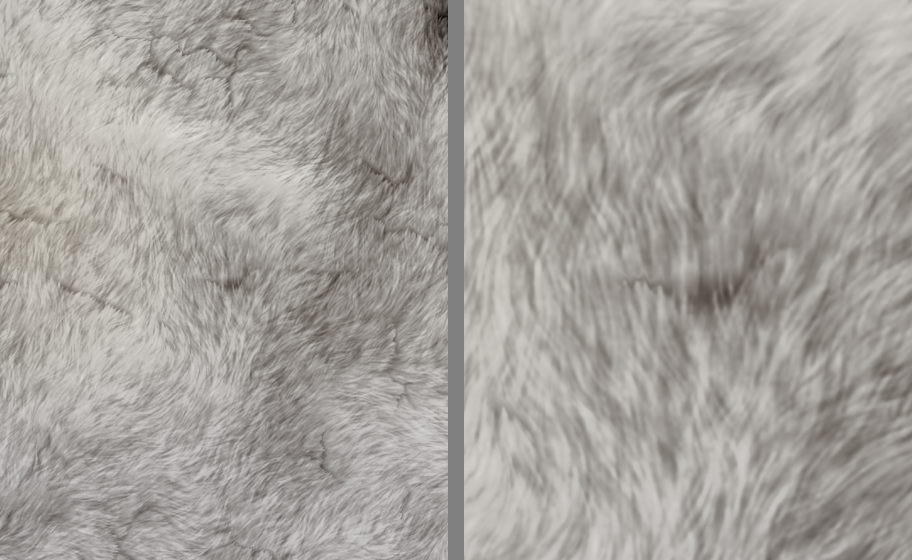
Left: the whole. Right: its middle third, enlarged.
Give the GLSL for this texture, as a Shadertoy shader.

```glsl
// Soft grey-white fur pelt: fine hairs combed along a swirling flow, with shaded patches and creases.
#define HAIR_FREQ 265.0    // fine hairs across the canvas width
#define CLUMP_FREQ 105.0   // locks of hair across the width
#define HAIR_STEPS 17      // samples along one hair
#define HAIR_STEP 0.0024   // length of one sample
#define HAIR_SPREAD 0.20   // crossing angle of the two hair layers
#define HAIR_GAIN 0.80
#define CLUMP_GAIN 0.36
#define PATCH_GAIN 0.35
#define CREASE_GAIN 0.15
#define BASE_TONE 0.658

float hash(vec2 p) {
    vec3 q = fract(p.xyx * vec3(0.1031, 0.1030, 0.0973));
    q += dot(q, q.yzx + 33.33);
    return fract((q.x + q.y) * q.z);
}

float noise(vec2 p) {
    vec2 cell = floor(p), f = fract(p);
    f = f * f * (3.0 - 2.0 * f);
    float low = mix(hash(cell), hash(cell + vec2(1, 0)), f.x);
    float high = mix(hash(cell + vec2(0, 1)), hash(cell + vec2(1, 1)), f.x);
    return mix(low, high, f.y);
}

float layeredNoise(vec2 p) {
    float sum = 0.0, weight = 0.5;
    for (int i = 0; i < 4; i++) {
        sum += weight * (noise(p) - 0.5);
        p = mat2(1.6, 1.2, -1.2, 1.6) * p + 7.3;
        weight *= 0.55;
    }
    return sum;
}

// Cellular noise: gap between the two nearest points, zero on a border.
float cellGap(vec2 p) {
    vec2 cell = floor(p);
    float near = 9.0, next = 9.0;
    for (int y = -1; y <= 1; y++)
    for (int x = -1; x <= 1; x++) {
        vec2 id = cell + vec2(x, y);
        float d = length(id + vec2(hash(id), hash(id + 47.0)) - p);
        next = min(next, max(near, d));
        near = min(near, d);
    }
    return next - near;
}

// Soft elliptical spot, tilted by an angle.
float spot(vec2 p, vec2 centre, vec2 radius, float tilt) {
    vec2 d = p - centre;
    float c = cos(tilt), s = sin(tilt);
    d = vec2(c * d.x + s * d.y, c * d.y - s * d.x) / radius;
    return exp(-dot(d, d));
}

// Lie of the fur: broad sweep, tufts, then stray hairs.
vec2 combDirection(vec2 p, float bias) {
    float angle = 0.80 + bias - 0.20 * sin(4.0 * p.y + 0.5) - 0.15 * sin(6.0 * p.x - 1.0);
    angle += 1.2 * (noise(p * 3.6 + 11.0) - 0.5) + 0.9 * (noise(p * 10.0) - 0.5);
    angle += 0.7 * (noise(p * 34.0 + bias * 90.0) - 0.5);
    angle -= 1.2 * spot(p, vec2(0.85, 0.33), vec2(0.20, 0.13), 0.0);
    angle += 1.1 * spot(p, vec2(0.45, 0.55), vec2(0.15, 0.20), 0.0);
    return vec2(cos(angle), sin(angle));
}

// Large light and dark areas of the pelt.
float patchTone(vec2 p) {
    float tone = PATCH_GAIN * layeredNoise(p * 4.5 + 3.0);
    tone -= 0.15 * spot(p, vec2(0.70, 0.95), vec2(0.27, 0.10), -0.85);
    tone -= 0.28 * spot(p, vec2(1.00, 1.20), vec2(0.06, 0.10), 0.0);
    tone -= 0.07 * spot(p, vec2(0.66, 0.53), vec2(0.18, 0.14), 0.0);
    tone -= 0.08 * spot(p, vec2(0.60, 0.26), vec2(0.08, 0.12), 0.0);
    tone -= 0.13 * spot(p, vec2(0.05, 0.08), vec2(0.14, 0.05), 0.2);
    tone -= 0.11 * spot(p, vec2(0.96, 0.10), vec2(0.10, 0.16), -0.5);
    tone += 0.08 * spot(p, vec2(0.12, 1.02), vec2(0.20, 0.24), 0.0);
    tone += 0.11 * spot(p, vec2(0.36, 0.94), vec2(0.16, 0.03), -0.1);
    tone += 0.14 * spot(p, vec2(0.61, 0.84), vec2(0.07, 0.025), -0.2);
    tone += 0.05 * spot(p, vec2(0.16, 0.42), vec2(0.20, 0.25), 0.0);
    tone += 0.09 * spot(p, vec2(0.93, 0.36), vec2(0.18, 0.16), -0.4);
    return tone;
}

// Short dark partings, broken up by a mask, and one long seam.
float creases(vec2 p) {
    vec2 bent = p + 0.05 * vec2(noise(p * 22.0), noise(p * 22.0 + 31.0));
    float parting = 1.0 - smoothstep(0.0, 0.16, cellGap(bent * 9.0));
    parting *= smoothstep(0.52, 0.85, noise(p * 8.0 + 19.0));
    float seamY = 0.575 - 0.5 * (p.x - 0.21) + 0.03 * (noise(p * 14.0) - 0.5);
    float seam = exp(-pow((p.y - seamY) / 0.006, 2.0));
    seam *= smoothstep(0.08, 0.16, p.x) * (1.0 - smoothstep(0.27, 0.33, p.x));
    return parting + seam;
}

void mainImage(out vec4 fragColor, in vec2 fragCoord) {
    vec2 uv = fragCoord / iResolution.x;

    // Two crossing layers; each follows one hair, fading toward its root.
    vec2 roots = vec2(0.0);
    float hair = 0.0, clump = 0.0, total = 0.0;
    for (int layer = 0; layer < 2; layer++) {
        float side = float(layer) * 2.0 - 1.0;
        vec2 p = uv;
        for (int i = 0; i < HAIR_STEPS; i++) {
            float weight = 1.0 - float(i) / float(HAIR_STEPS);
            hair += weight * (noise(p * HAIR_FREQ + side * 17.0) - 0.5);
            clump += weight * (noise(p * CLUMP_FREQ + side * 5.0) - 0.5);
            total += weight;
            p -= HAIR_STEP * combDirection(p, side * HAIR_SPREAD);
        }
        roots += 0.5 * p;
    }
    hair /= total;
    clump /= total;

    // Hairs carry the tone of their roots, which feathers every patch edge.
    vec2 root = mix(uv, roots, clamp(0.5 + 5.0 * hair + 1.5 * clump, 0.0, 1.0));
    float tone = BASE_TONE + patchTone(root) + HAIR_GAIN * hair + CLUMP_GAIN * clump;
    tone -= CREASE_GAIN * creases(mix(uv, root, 0.25));
    tone = min(tone, 0.74 + 0.45 * (tone - 0.74));

    // Warm brown shadows, neutral tips, and a cream cast at the upper left.
    vec3 color = tone + mix(vec3(0.028, 0.000, -0.020), vec3(0.010, 0.000, -0.016), smoothstep(0.35, 0.80, tone));
    color += vec3(0.010, 0.004, -0.022) * spot(uv, vec2(0.08, 0.78), vec2(0.25, 0.30), 0.0);
    color += vec3(-0.004, 0.0, 0.010) * (1.0 - smoothstep(0.1, 0.6, uv.y));
    fragColor = vec4(clamp(color, 0.0, 1.0), 1.0);
}
```
